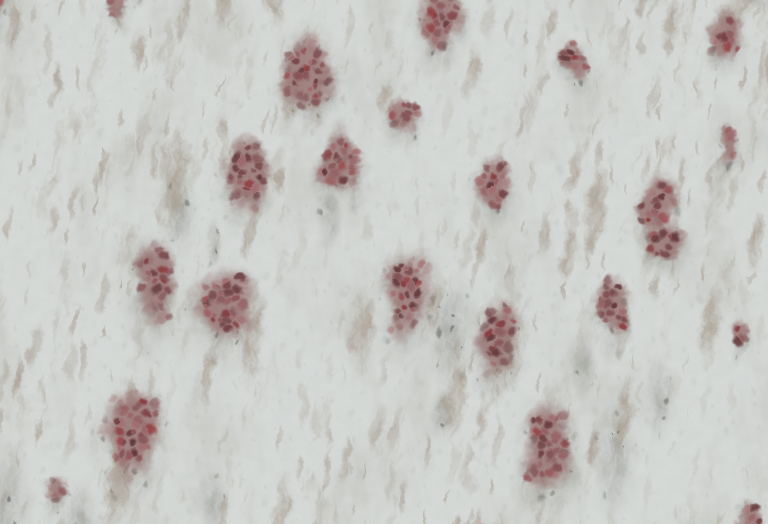
Give the GLSL for this texture, as a Shadertoy shader.

```glsl
// Pale weathered stone with leaning beige streaks, grey smudges and clusters of dark red grains.

const vec3 STONE_LIGHT = vec3(0.832, 0.846, 0.836);
const vec3 STONE_DULL  = vec3(0.765, 0.772, 0.748);
const vec3 BEIGE       = vec3(0.655, 0.610, 0.560);
const vec3 GREY        = vec3(0.570, 0.575, 0.550);
const vec3 SPECK       = vec3(0.400, 0.400, 0.390);
const vec3 RED_WASH    = vec3(0.600, 0.450, 0.445);
const vec3 GRAIN_DARK  = vec3(0.360, 0.190, 0.205);
const vec3 GRAIN_LIGHT = vec3(0.640, 0.430, 0.440);
const vec3 GRAIN_VIVID = vec3(0.590, 0.220, 0.230);

const vec2 CLUSTER_CELL = vec2(0.18, 0.20);
const vec2 CLUSTER_SIZE = vec2(0.080, 0.112);
const float CLUSTER_SHARE = 0.66;
const float CLUSTER_SEED = 23.0;
const float GRAIN_SIZE = 0.0165;

vec3 hash3(vec2 cell, float seed) {
    vec3 q = fract((cell.xyx + seed * vec3(1.0, 1.7, 2.3)) * vec3(0.1031, 0.1030, 0.0973));
    q += dot(q, q.yxz + 33.33);
    return fract((q.xxy + q.yzz) * q.zyx);
}

// Layered, bent sines: roughly -1 to 1
float ripple(vec2 p) {
    float sum = 0.0, amp = 0.45;
    for (int i = 0; i < 5; i++) {
        sum += amp * sin(p.x + 1.6 * sin(p.y));
        p = mat2(1.2, 1.5, -1.5, 1.2) * p + 3.1;
        amp *= 0.65;
    }
    return sum;
}

vec2 warp(vec2 p, float frequency, float amount) {
    return p + amount * vec2(ripple(p * frequency), ripple(p * frequency + 40.0));
}

// Scattered ellipses, one per cell at most: 1 at a centre, 0 at its rim
float spots(vec2 p, vec2 cellSize, vec2 size, float share, float seed) {
    vec2 home = floor(p / cellSize);
    float best = 0.0;
    for (int y = -1; y <= 1; y++)
    for (int x = -1; x <= 1; x++) {
        vec2 cell = home + vec2(x, y);
        vec3 place = hash3(cell, seed);
        vec3 shape = hash3(cell, seed + 57.0);
        vec2 radius = size * mix(0.32, 1.0, shape.x * shape.x) * vec2(mix(0.65, 1.0, shape.y), 1.0);
        float d = length((p - (cell + place.xy) * cellSize) / radius);
        best = max(best, step(place.z, share) * (1.0 - d));
    }
    return best;
}

// Ragged cluster density
float clusters(vec2 p, float spread) {
    return spots(warp(p, 26.0, 0.015), CLUSTER_CELL, CLUSTER_SIZE * spread, CLUSTER_SHARE, CLUSTER_SEED);
}

// Cellular grains that gather inside the clusters: x = cover, y = tone, z = vividness
vec3 grains(vec2 p, float size) {
    vec2 home = floor(p / size);
    vec3 best = vec3(0.0);
    for (int y = -1; y <= 1; y++)
    for (int x = -1; x <= 1; x++) {
        vec2 cell = home + vec2(x, y);
        vec3 place = hash3(cell, 5.0);
        vec3 look = hash3(cell, 71.0);
        vec2 centre = (cell + place.xy) * size;
        float present = smoothstep(0.05, 0.35, clusters(centre, 1.0) - 0.35 * place.z);
        float radius = size * mix(0.45, 0.88, look.x);
        float cover = present * smoothstep(radius, radius * 0.3, length(p - centre));
        if (cover > best.x) best = vec3(cover, look.yz);
    }
    return best;
}

void mainImage(out vec4 fragColor, in vec2 fragCoord) {
    vec2 p = fragCoord / iResolution.y;
    vec2 bent = warp(p, 32.0, 0.007);
    vec2 lean = warp(p, 38.0, 0.009) - vec2(0.12 * p.y, 0.0);
    float fibre = 0.5 + 0.5 * ripple(lean * vec2(125.0, 52.0));
    float patchy = smoothstep(-0.7, 0.6, ripple(p * vec2(6.0, 3.5) + 2.0));

    // Mottled ground
    float mottle = 0.5 + 0.5 * ripple(p * vec2(17.0, 9.0) + 9.0);
    vec3 color = mix(STONE_LIGHT, STONE_DULL, 0.65 * smoothstep(0.4, 1.1, mottle));
    color += 0.007 * ripple(p * 100.0);

    // Grey smudges and the shadows around clusters
    float smudge = spots(bent, vec2(0.25, 0.28), vec2(0.10, 0.19), 0.55, 41.0);
    float halo = clusters(bent + vec2(0.0, 0.016), 1.55);
    float grey = max(0.8 * smudge, 0.9 * halo);
    color = mix(color, GREY, 0.62 * smoothstep(0.05, 0.8, grey) * mix(0.3, 1.0, fibre));

    // Beige streaks: broad, narrow and a connecting veil
    float broad = spots(lean, vec2(0.13, 0.19), vec2(0.042, 0.125), 0.62, 13.0);
    float narrow = spots(lean, vec2(0.036, 0.080), vec2(0.015, 0.058), 0.58, 31.0);
    float veil = ripple(lean * vec2(44.0, 13.0) + 6.0);
    float broadCover = 0.78 * smoothstep(0.02, 0.70, broad + 0.25 * (fibre - 0.5) * step(0.001, broad));
    float narrowCover = 0.62 * smoothstep(0.0, 0.65, narrow) * mix(0.3, 1.0, patchy);
    float veilCover = 0.42 * smoothstep(0.25, 1.0, veil) * patchy;
    float beige = max(max(broadCover, narrowCover), veilCover) * mix(0.35, 1.0, fibre);
    color = mix(color, BEIGE, clamp(beige, 0.0, 1.0));

    // Small dark specks, mostly in the grey
    float speck = spots(bent, vec2(0.026, 0.030), vec2(0.012, 0.015), 0.40, 87.0);
    color = mix(color, SPECK, smoothstep(0.0, 0.8, speck) * mix(0.06, 0.6, smoothstep(0.15, 0.6, grey)));

    // Red grain clusters over a dull red wash
    float wash = smoothstep(0.02, 0.60, clusters(bent, 1.05));
    color = mix(color, RED_WASH, 0.78 * wash);
    vec3 grain = grains(bent, GRAIN_SIZE);
    vec3 red = mix(GRAIN_DARK, GRAIN_LIGHT, grain.y);
    red = mix(red, GRAIN_VIVID, 0.75 * smoothstep(0.65, 0.95, grain.z));
    color = mix(color, red, 0.88 * grain.x);

    fragColor = vec4(clamp(color, 0.0, 1.0), 1.0);
}
```
